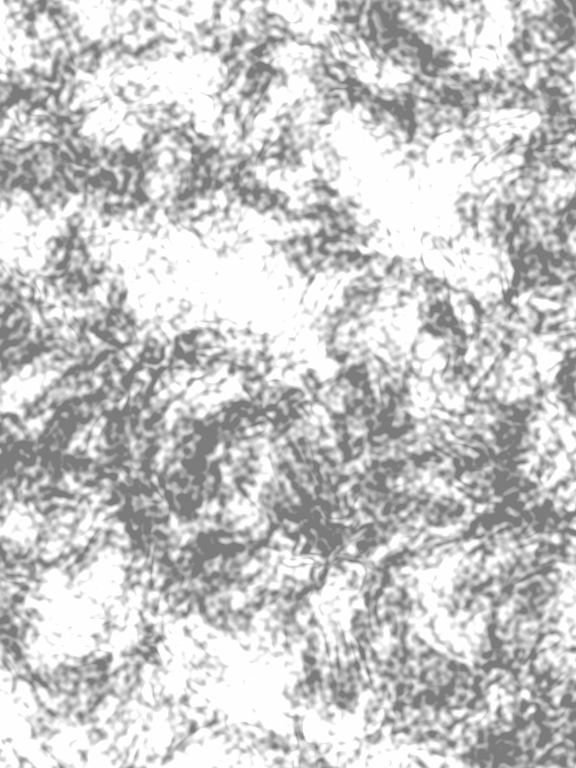
This texture is drawn by a Shadertoy shader. Its source:

```glsl
// Mottled grey mineral veins on white: creased gradient noise (absolute
// values) at several scales leaves pale rounded pockets between dark seams,
// then fine grain is added and the sum is clipped to a white-to-grey ramp.

const vec3 PAPER = vec3(0.995);
const vec3 INK = vec3(0.485);
const float NOISE_DEVIATION = 0.215;  // spread of raw gradient noise
const float TAU = 6.2831853;

// Integer hash of a lattice point, as a unit gradient
vec2 latticeGradient(vec2 cell) {
    uvec2 q = uvec2(ivec2(cell) + 32768);
    uint h = q.x * 1597334677u ^ q.y * 3812015801u;
    h = (h ^ (h >> 16)) * 2246822519u;
    h = (h ^ (h >> 13)) * 3266489917u;
    h ^= h >> 16;
    float angle = TAU * float(h & 65535u) / 65536.0;
    return vec2(cos(angle), sin(angle));
}

// Gradient noise scaled to a deviation of about one
float gradientNoise(vec2 p) {
    vec2 cell = floor(p);
    vec2 f = p - cell;
    vec2 w = f * f * f * (f * (f * 6.0 - 15.0) + 10.0);
    float a = dot(latticeGradient(cell), f);
    float b = dot(latticeGradient(cell + vec2(1, 0)), f - vec2(1, 0));
    float c = dot(latticeGradient(cell + vec2(0, 1)), f - vec2(0, 1));
    float d = dot(latticeGradient(cell + vec2(1, 1)), f - vec2(1, 1));
    return mix(mix(a, b, w.x), mix(c, d, w.x), w.y) / NOISE_DEVIATION;
}

vec2 rotate(vec2 p, float angle) {
    float c = cos(angle), s = sin(angle);
    return vec2(c * p.x + s * p.y, c * p.y - s * p.x);
}

// Dark seams where noise crosses zero; zero mean, unit deviation
float seams(vec2 p) {
    return (0.8 - abs(gradientNoise(p))) / 0.6;
}

// Bend the plane so that seams wander irregularly
vec2 warp(vec2 p, float frequency, float amount) {
    vec2 q = p * frequency;
    return p + amount * vec2(gradientNoise(q + 17.3), gradientNoise(q + 71.9));
}

// Small cells, drawn out along a rising diagonal inside some zones
float streakedSeams(vec2 p, float frequency, float zone) {
    float even = seams(rotate(p, 0.4) * frequency + 31.7);
    vec2 along = rotate(p, 0.87) * vec2(0.4, 1.15);
    float drawn = seams(along * frequency + 53.1);
    return mix(even, drawn, zone);
}

// Amount of ink before clipping
float inkDensity(vec2 p) {
    vec2 bent = warp(p, 6.0, 0.014);
    vec2 kinked = warp(bent, 26.0, 0.003);
    float zone = smoothstep(-0.1, 0.6, gradientNoise(p * 3.2 + 8.6));

    float density = 0.32;
    density += 0.12 * gradientNoise(p * 3.0 + 42.4);           // broad haze
    density += 0.27 * seams(rotate(bent, 1.1) * 4.8 + 5.2);    // large pockets
    density += 0.20 * seams(rotate(kinked, 2.3) * 9.5 + 12.8); // branches
    density += 0.18 * streakedSeams(kinked, 20.0, zone);       // small cells
    density += 0.17 * seams(rotate(kinked, 0.8) * 43.0 + 3.9); // threads
    density += 0.19 * gradientNoise(rotate(p, 0.5) * 92.0);    // grain
    return density;
}

void mainImage(out vec4 fragColor, in vec2 fragCoord) {
    vec2 p = fragCoord / iResolution.y;
    float ink = clamp(inkDensity(p), 0.0, 1.0);
    fragColor = vec4(mix(PAPER, INK, ink), 1.0);
}
```
